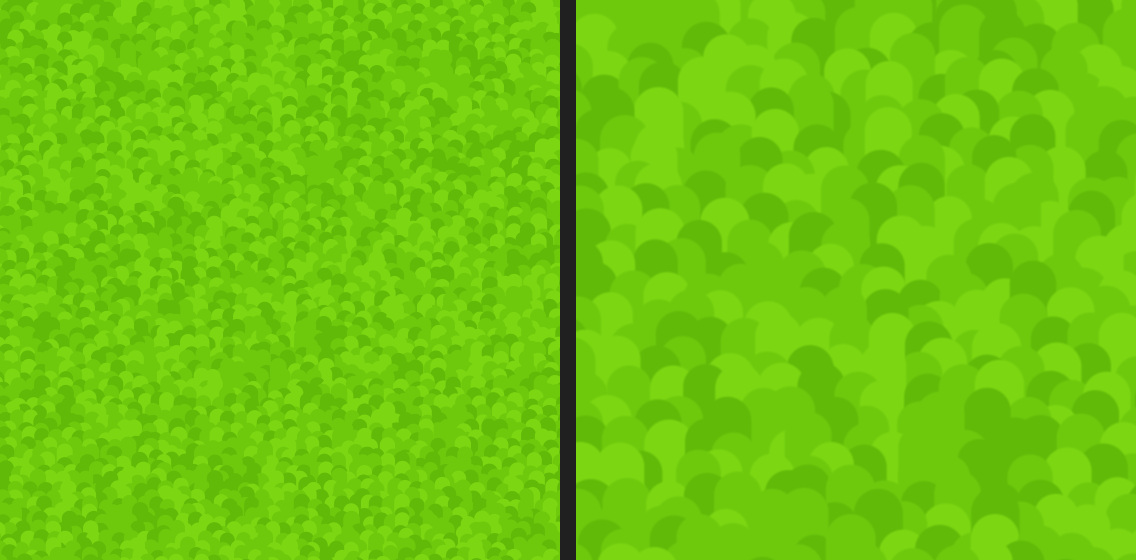
Left, the full canvas; right, a detail of the centre.
Give the GLSL for this pattern, as a three.js fragment shader.

```glsl
// Overlapping round-topped green scales in three flat tones, lower rows in front.
varying vec2 vUv;

// Scales across and rows up: both divide by 3 for the tones, rows are even for the stagger
const vec2 GRID = vec2(45.0, 66.0);

vec3 hash3(vec2 cell) {
  vec3 q = fract(vec3(cell.xyx) * vec3(0.1031, 0.1030, 0.0973) + 0.137);
  q += dot(q, q.yxz + 33.33);
  return fract((q.xxy + q.yzz) * q.zyx);
}

// Half disc on top, straight sides running down without end
float domeDistance(vec2 p, float radius) {
  return length(vec2(p.x, max(p.y, 0.0))) - radius;
}

// Three-tone hexagonal order, loosened by chance so that equal tones seldom clump
vec3 scaleColor(vec2 cell, float chance) {
  float order = mod(cell.x - floor(cell.y * 0.5) - cell.y, 3.0);
  float pick = fract((order + 0.5) / 3.0 + (chance - 0.5) * 0.45 + 1.0);
  vec3 dark = vec3(0.38, 0.73, 0.03);
  vec3 middle = vec3(0.43, 0.79, 0.05);
  vec3 light = vec3(0.49, 0.84, 0.07);
  return pick < 0.29 ? dark : (pick < 0.685 ? middle : light);
}

void main() {
  vec2 grid = vUv * GRID;
  vec3 color = vec3(0.43, 0.79, 0.05);

  // Paint from the rows above down to the row below
  for (int j = 0; j < 6; j++) {
    float row = floor(grid.y) + 4.0 - float(j);
    float parity = mod(row, 2.0);
    float stagger = 0.5 * parity;
    float column = floor(grid.x - stagger);

    // Alternate the overlap direction from row to row
    for (int i = -1; i <= 1; i++) {
      vec2 cell = vec2(column + float(i) * (1.0 - 2.0 * parity), row);
      vec2 wrapped = mod(cell, GRID);
      vec3 shift = hash3(wrapped);
      vec3 look = hash3(wrapped + 97.0);

      vec2 jitter = (shift.xy - 0.5) * vec2(0.6, 0.8);
      vec2 center = (cell + 0.5 + vec2(stagger, 0.0) + jitter) / GRID;
      float radius = mix(0.0132, 0.0148, shift.z);
      float d = domeDistance(vUv - center, radius);
      color = mix(color, scaleColor(wrapped, look.x), 1.0 - smoothstep(-0.0011, 0.0011, d));
    }
  }
  gl_FragColor = vec4(color, 1.0);
}
```
